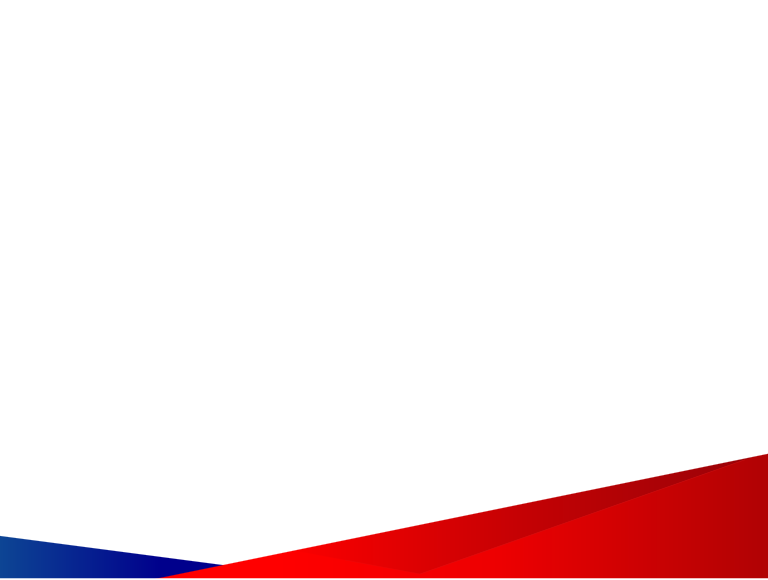
This background is drawn by a WebGL 2 fragment shader. Its source:

```glsl
#version 300 es
precision highp float;

uniform vec2 u_resolution;
out vec4 outColor;

// Colours
const vec3 PAPER = vec3(1.0);
const vec3 BLUE_LEFT = vec3(0.05, 0.27, 0.58);
const vec3 BLUE_RIGHT = vec3(0.0, 0.0, 0.55);
const vec3 RED_BRIGHT = vec3(1.0, 0.0, 0.0);
const vec3 RED_MIDDLE = vec3(0.77, 0.005, 0.015);
const vec3 RED_DARK = vec3(0.60, 0.01, 0.03);
const vec3 RED_FRONT = vec3(0.93, 0.0, 0.005);
const vec3 RED_EDGE = vec3(0.69, 0.01, 0.015);
const vec3 CREASE_TINT = vec3(0.88, 0.09, 0.09);

// Edges as start and end points, in fractions of the canvas
const vec4 BLUE_TOP = vec4(0.0, 0.076, 0.289, 0.026);
const vec4 RED_TOP = vec4(0.208, 0.0035, 1.0, 0.2176);
const vec4 FOLD = vec4(0.547, 0.0104, 0.970, 0.2073);
const vec4 LEFT_FOLD = vec4(0.449, 0.0345, 0.547, 0.0104);
const float FLOOR_HEIGHT = 0.003;
const float CREASE_WIDTH = 0.0016;
const float CREASE_STRENGTH = 0.35;

// Signed height of a point above the line through both ends of an edge
float heightAbove(vec2 p, vec4 edge) {
    float slope = (edge.w - edge.y) / (edge.z - edge.x);
    return p.y - edge.y - slope * (p.x - edge.x);
}

// Antialiased coverage of the side where the height is negative
float below(float height) {
    return clamp(0.5 - height / fwidth(height), 0.0, 1.0);
}

// Horizontal blend position between two abscissas
float ramp(float start, float end, float x) {
    return clamp((x - start) / (end - start), 0.0, 1.0);
}

// Soft thin line between the ends of an edge
float crease(vec2 p, vec4 edge) {
    float height = heightAbove(p, edge);
    float width = max(CREASE_WIDTH, 0.7 * fwidth(height));
    float span = step(edge.x, p.x) * step(p.x, edge.z);
    return span * (1.0 - smoothstep(0.0, width, abs(height)));
}

void main() {
    vec2 p = gl_FragCoord.xy / u_resolution;

    // Blue wedge
    vec3 blue = mix(BLUE_LEFT, BLUE_RIGHT, ramp(0.0, 0.21, p.x));
    vec3 color = mix(PAPER, blue, below(heightAbove(p, BLUE_TOP)));

    // Rear red facet, darkening towards the right
    vec3 rear = mix(RED_BRIGHT, RED_MIDDLE, ramp(0.36, 0.68, p.x));
    rear = mix(rear, RED_DARK, ramp(0.68, 0.98, p.x));

    // Front red facet, bounded by the two folds
    vec3 front = mix(RED_BRIGHT, RED_FRONT, ramp(0.36, 0.65, p.x));
    front = mix(front, RED_EDGE, ramp(0.65, 1.0, p.x));
    float frontMask = max(below(heightAbove(p, FOLD)) * step(FOLD.x, p.x),
                          below(heightAbove(p, LEFT_FOLD)) * step(p.x, FOLD.x));
    vec3 red = mix(rear, front, frontMask);

    // Faint light along the folds
    float light = max(crease(p, FOLD), 0.5 * crease(p, LEFT_FOLD));
    red = mix(red, CREASE_TINT, CREASE_STRENGTH * light);
    color = mix(color, red, below(heightAbove(p, RED_TOP)));

    // Thin pale strip along the bottom
    color = mix(color, PAPER, below(p.y - FLOOR_HEIGHT));
    outColor = vec4(color, 1.0);
}
```
